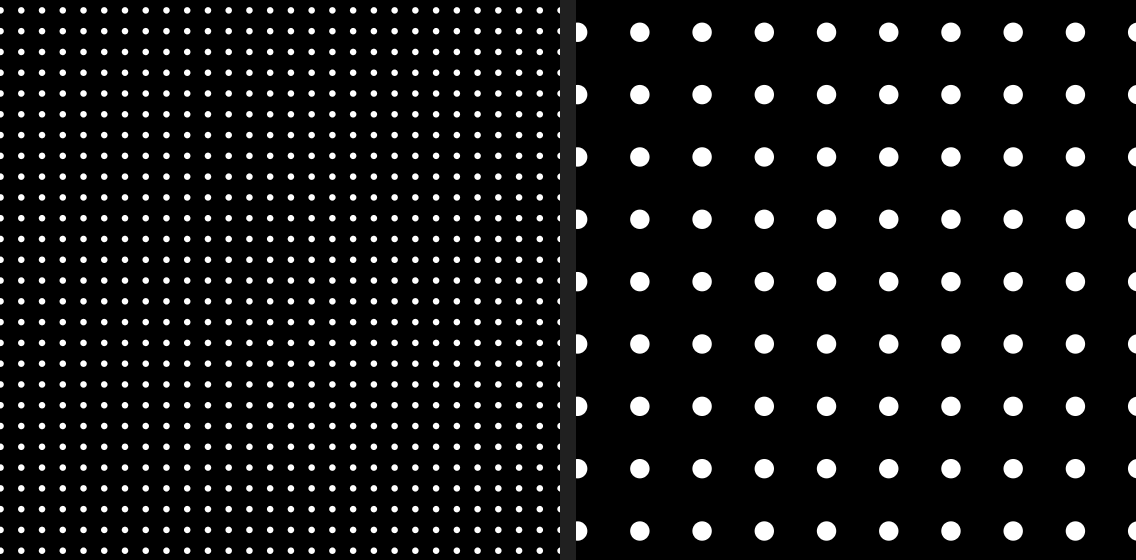
Left: the whole. Right: its middle third, enlarged.
A WebGL 2 fragment shader for this pattern:

```glsl
#version 300 es
precision highp float;
// Regular square grid of small white dots on black.
// Each point is folded into its grid cell, and the distance to the
// cell's dot centre gives a disc with a one-pixel smooth edge.

#define UNIT (1.0 / 512.0)               // design unit, as a share of the canvas
#define DOT_SPACING vec2(18.963, 19.0)   // grid period in design units
#define FIRST_DOT vec2(0.5, 8.5)         // centre of the lower-left dot
#define DOT_RADIUS 2.95
#define DOT_COLOR vec3(1.0)
#define GROUND_COLOR vec3(0.0)

uniform vec2 u_resolution;
out vec4 fragColor;

// Offset from the nearest dot centre, in design units
vec2 offsetFromDot(vec2 p) {
    vec2 cell = (p - FIRST_DOT) / DOT_SPACING;
    return (fract(cell + 0.5) - 0.5) * DOT_SPACING;
}

// Signed distance to a disc at the origin
float discDistance(vec2 p, float radius) {
    return length(p) - radius;
}

void main() {
    // Canvas position and pixel size in design units
    float pixel = 1.0 / (UNIT * u_resolution.y);
    vec2 p = gl_FragCoord.xy * pixel;

    // Disc coverage, blended over one pixel
    float edge = discDistance(offsetFromDot(p), DOT_RADIUS);
    float coverage = clamp(0.5 - edge / pixel, 0.0, 1.0);

    fragColor = vec4(mix(GROUND_COLOR, DOT_COLOR, coverage), 1.0);
}
```
